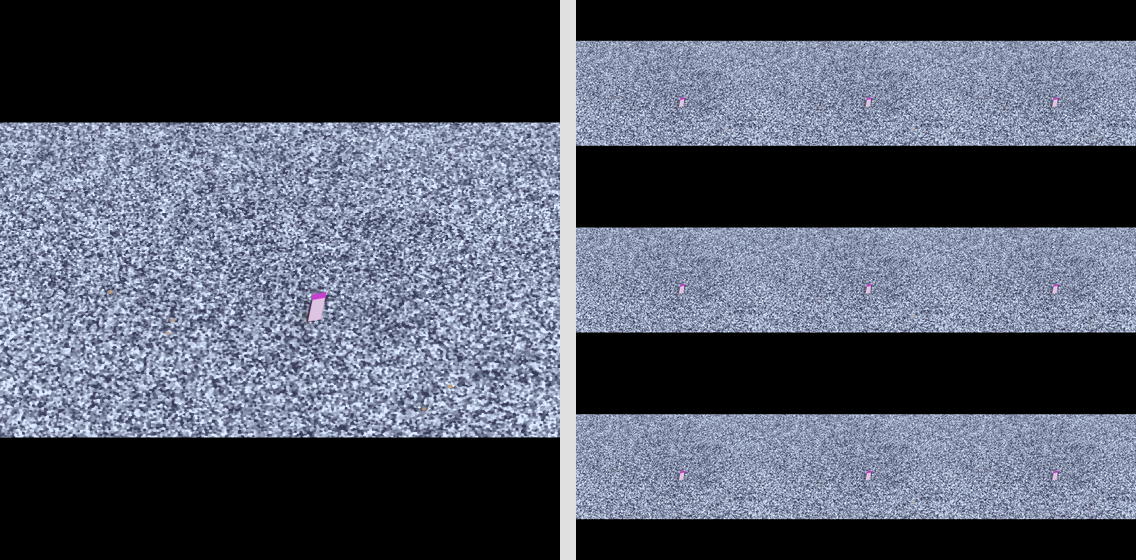
Left, the tile; right, the same tile 3 across and 3 down.
Reproduce this texture procedurally as a Shadertoy shader.

```glsl
const float BAND_LOW = 0.21875;
const float BAND_HIGH = 0.78125;
const vec3 DARK_GRAIN = vec3(0.22, 0.235, 0.345);
const vec3 LIGHT_GRAIN = vec3(0.87, 0.93, 1.02);
const vec3 PEBBLE_TAN = vec3(0.76, 0.62, 0.50);
const vec3 BLOCK_PINK = vec3(0.87, 0.77, 0.89);
const vec3 BLOCK_CAP = vec3(0.78, 0.26, 0.80);
const vec3 BLOCK_SIDE = vec3(0.30, 0.18, 0.30);

// Three random values in 0..1 for an integer cell and a layer seed
vec3 hash3(ivec2 cell, int seed) {
    uvec3 v = uvec3(ivec3(cell, seed) + 4096);
    v = v * 1664525u + 1013904223u;
    v.x += v.y * v.z; v.y += v.z * v.x; v.z += v.x * v.y;
    v ^= v >> 16u;
    v.x += v.y * v.z; v.y += v.z * v.x; v.z += v.x * v.y;
    return vec3(v >> 8u) / 16777216.0;
}

// Soft scattered grains, wrapping after the given number of cells
float grains(vec2 uv, ivec2 count, int seed) {
    vec2 p = uv * vec2(count);
    ivec2 base = ivec2(floor(p));
    float total = 0.0;
    float weightSum = 0.0;
    for (int j = -1; j <= 1; j++) {
        for (int i = -1; i <= 1; i++) {
            ivec2 cell = base + ivec2(i, j);
            vec3 rnd = hash3((cell + count) % count, seed);
            vec2 offset = vec2(cell) + rnd.xy - p;
            float weight = exp(-4.5 * dot(offset, offset));
            total += weight * rnd.z;
            weightSum += weight;
        }
    }
    return total / weightSum - 0.5;
}

// Coverage of the inside of a signed distance
float fill(float dist, float aa) {
    return 1.0 - smoothstep(-aa, aa, dist);
}

float boxDistance(vec2 p, vec2 halfSize) {
    vec2 q = abs(p) - halfSize;
    return max(q.x, q.y);
}

// Fine grains far away blend into coarser ones nearby
vec3 gravel(vec2 uv, float depth) {
    float far = grains(uv, ivec2(290, 360), 1);
    float near = grains(uv, ivec2(230, 275), 2);
    float farShare = smoothstep(0.1, 0.9, depth);
    float nearShare = 1.0 - farShare;
    float tone = (far * farShare + near * nearShare)
        / length(vec2(farShare, nearShare));
    float clumps = grains(uv, ivec2(120, 160), 5);
    float patches = grains(uv, ivec2(14, 18), 3);
    vec2 centred = (uv - 0.5) * vec2(2.6, 4.5);
    float shade = 0.04 - 0.09 * exp(-dot(centred, centred));
    float contrast = mix(1.2, 0.95, smoothstep(0.6, 1.0, depth));
    tone = 0.5 + tone * contrast + 0.3 * clumps + 0.08 * patches + shade;
    return mix(DARK_GRAIN, LIGHT_GRAIN, clamp(tone, 0.0, 1.0));
}

vec3 addPebbles(vec3 color, vec2 uv, float aa) {
    for (int i = 0; i < 5; i++) {
        vec3 rnd = hash3(ivec2(i, 7), 4);
        vec2 center = vec2(0.08 + 0.84 * rnd.x, mix(0.24, 0.48, rnd.y));
        float radius = mix(0.002, 0.005, rnd.z);
        float dist = length((uv - center) * vec2(1.0, 1.3)) - radius;
        color = mix(color, PEBBLE_TAN, 0.85 * fill(dist, aa));
    }
    return color;
}

// Small leaning block with a bright cap and a dark left side
vec3 addBlock(vec3 color, vec2 p, float aa) {
    vec2 q = vec2(p.x - 0.21 * p.y, p.y - 0.18 * p.x);
    vec2 shadowOffset = (q - vec2(-0.012, -0.014)) / vec2(0.014, 0.010);
    color *= 1.0 - 0.45 * exp(-dot(shadowOffset, shadowOffset));
    float body = fill(boxDistance(q, vec2(0.0125, 0.0235)), aa);
    vec3 face = mix(BLOCK_PINK, BLOCK_SIDE, fill(q.x + 0.0096, aa));
    face = mix(face, BLOCK_CAP, fill(0.0135 - q.y, aa));
    return mix(color, face, body);
}

void mainImage(out vec4 fragColor, in vec2 fragCoord) {
    vec2 uv = fragCoord / iResolution.xy;
    float aa = 0.8 / iResolution.y;
    float depth = (uv.y - BAND_LOW) / (BAND_HIGH - BAND_LOW);

    vec3 color = gravel(uv, depth);
    color = addPebbles(color, uv, aa);
    color = addBlock(color, uv - vec2(0.565, 0.452), aa);

    // Black margins above and below the gravel
    float bandCenter = 0.5 * (BAND_LOW + BAND_HIGH);
    float bandHalf = 0.5 * (BAND_HIGH - BAND_LOW);
    color *= fill(abs(uv.y - bandCenter) - bandHalf, aa);
    fragColor = vec4(color, 1.0);
}
```
